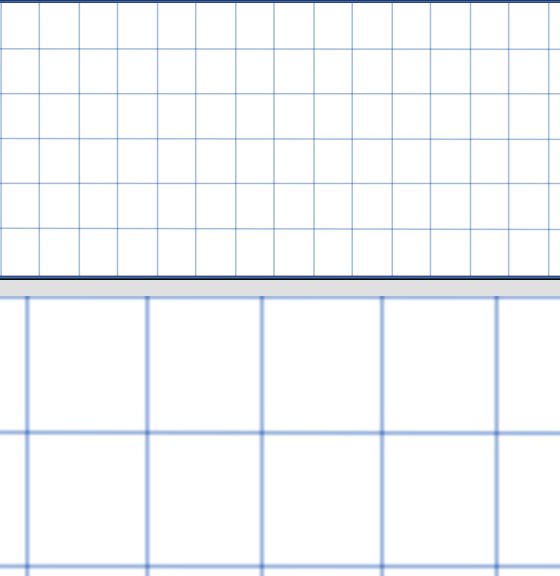
Top, the full canvas; bottom, a detail of the centre.
Give the GLSL for this pattern, as a WebGL 2 fragment shader.

```glsl
#version 300 es
precision highp float;

uniform vec2 u_resolution;
out vec4 fragColor;

// Soft pen stroke: 1 at the centre, 0 one reach away
float stroke(float dist, float pixel) {
    return 1.0 - smoothstep(0.0, max(0.0051, pixel), abs(dist));
}

// Columns alternate between slightly narrow and slightly wide cells
float columnDistance(float x) {
    float nearest = 1.0;
    for (int i = 0; i < 15; i++) {
        float center = 0.0039 + 0.1397 * float(i) - 0.0033 * float(i % 2);
        nearest = min(nearest, abs(x - center));
    }
    return nearest;
}

// Rows sag to the right, the even ones more so towards the bottom
float rowDistance(vec2 p) {
    float nearest = 1.0;
    for (int i = 0; i < 5; i++) {
        float sag = i % 2 == 0 ? mix(0.0045, 0.0017, float(i) / 4.0) : 0.0005;
        float center = 0.1849 + 0.1602 * float(i) - sag * p.x * 0.5;
        nearest = min(nearest, abs(p.y - center));
    }
    return nearest;
}

// Dark band along an edge with a blue stripe inside it
vec3 addBand(vec3 color, float depth, float width, float stripeAt, float pixel) {
    vec3 black = vec3(0.05, 0.04, 0.03);
    vec3 blue = vec3(0.24, 0.41, 0.70);
    float stripe = 1.0 - smoothstep(0.0012, 0.0066, abs(depth - stripeAt));
    float cover = clamp((width - depth) / pixel + 0.5, 0.0, 1.0);
    return mix(color, mix(black, blue, stripe), cover);
}

void main() {
    vec2 p = gl_FragCoord.xy / u_resolution.y;
    p.x *= 2.0 * u_resolution.y / u_resolution.x;
    float pixel = 1.0 / u_resolution.y;

    // Ruled grid, with ink darkening where strokes cross
    vec3 paper = vec3(1.0);
    vec3 ink = vec3(0.62, 0.72, 0.88);
    vec3 color = paper;
    color *= mix(vec3(1.0), ink, stroke(columnDistance(p.x), pixel));
    color *= mix(vec3(1.0), ink, stroke(rowDistance(p), pixel));

    // Top and bottom borders
    color = addBand(color, 1.0 - p.y, 0.0108, 0.0057, pixel);
    color = addBand(color, p.y, 0.0154, 0.0094, pixel);

    fragColor = vec4(color, 1.0);
}
```
